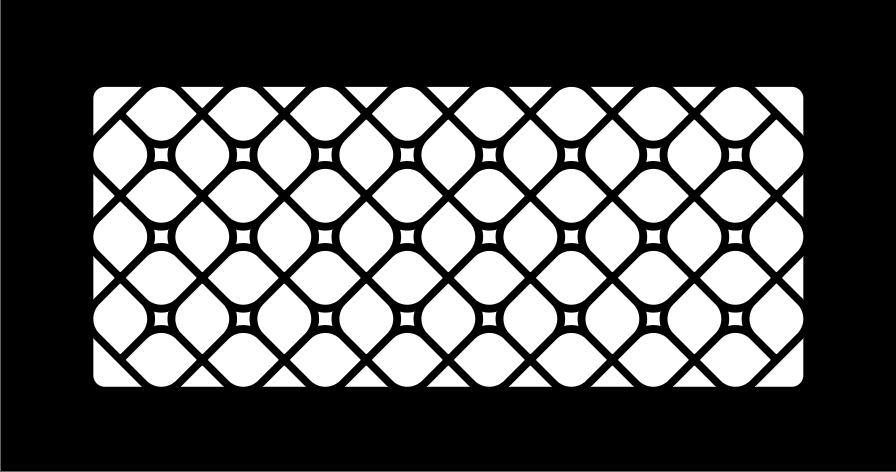
Give the GLSL for this pattern, as a WebGL 2 fragment shader.

```glsl
#version 300 es
precision highp float;
// A rounded white panel on black, cut by a lattice of diagonal wires.
// Each cell is a diamond with two soft corners, alternately lying and upright;
// four soft corners enclose a small concave star. All are distance functions.

uniform vec2 u_resolution;
out vec4 outColor;

const vec3 INK = vec3(0.0);
const vec3 PAPER = vec3(1.0);
const vec3 RIM = vec3(0.4);

// Lengths are in lattice pitches unless noted.
const float PITCHES_ACROSS = 10.924;       // canvas width
const vec2 CENTER = vec2(0.004, -0.010);   // panel offset from canvas center
const vec2 CORNER_CROSSING = vec2(4.0, 1.5);
const float DIAMOND = 0.434;               // half diagonal of a cell
const float SOFT_RADIUS = 0.256;           // the two rounded corners
const float TIP_RADIUS = 0.014;            // the two pointed corners
const float RING_WIDTH = 0.096;            // wire around each star
const float STAR_LIMIT = 0.12;
const float PANEL_RADIUS = 0.14;
const float RIM_WIDTH = 0.012;             // faint left and bottom canvas rim
const float SQRT2 = 1.41421356;

// Extent of a cell toward its soft corners
const float SOFT_REACH = DIAMOND - SOFT_RADIUS * (SQRT2 - 1.0);

float roundedBox(vec2 p, vec2 halfSize, float radius) {
  vec2 q = abs(p) - halfSize + radius;
  return length(max(q, 0.0)) + min(max(q.x, q.y), 0.0) - radius;
}

// Diamond pointed left and right, soft at top and bottom
float softDiamond(vec2 p) {
  float radius = abs(p.x) > abs(p.y) ? TIP_RADIUS : SOFT_RADIUS;
  vec2 turned = vec2(p.x + p.y, p.x - p.y) / SQRT2;
  return roundedBox(turned, vec2(DIAMOND / SQRT2), radius);
}

// Four-pointed star bounded by arcs concentric with the soft corners
float concaveStar(vec2 p) {
  vec2 s = abs(p);
  float arcCenter = 0.5 - SOFT_REACH + SOFT_RADIUS;
  float nearest = min(length(s - vec2(arcCenter, 0.0)),
                      length(s - vec2(0.0, arcCenter)));
  return max(SOFT_RADIUS + RING_WIDTH - nearest, max(s.x, s.y) - STAR_LIMIT);
}

float coverage(float dist, float pixel) {
  return clamp(0.5 - dist / pixel, 0.0, 1.0);
}

void main() {
  float pixel = PITCHES_ACROSS / u_resolution.x;
  vec2 p = (gl_FragCoord.xy - 0.5 * u_resolution) * pixel - CENTER;

  // Repeating cells: lying ones at half steps, upright ones at whole steps
  vec2 lying = fract(p) - 0.5;
  vec2 upright = fract(p + 0.5) - 0.5;
  float holes = min(softDiamond(lying), softDiamond(upright.yx));
  holes = min(holes, concaveStar(vec2(lying.x, upright.y)));

  // The wires stop at the outermost crossings, leaving plain panel corners
  vec2 beyond = abs(p) - CORNER_CROSSING;
  holes = min(holes, (0.5 - DIAMOND - beyond.x - beyond.y) / SQRT2);

  // Crop to the panel
  float panel = roundedBox(p, CORNER_CROSSING + SOFT_REACH, PANEL_RADIUS);
  float white = coverage(max(holes, panel), pixel);

  // Thin canvas rim
  vec2 fromOrigin = gl_FragCoord.xy * pixel;
  float rim = coverage(min(fromOrigin.x, fromOrigin.y) - RIM_WIDTH, pixel);

  vec3 color = mix(INK, RIM, rim);
  outColor = vec4(mix(color, PAPER, white), 1.0);
}
```
